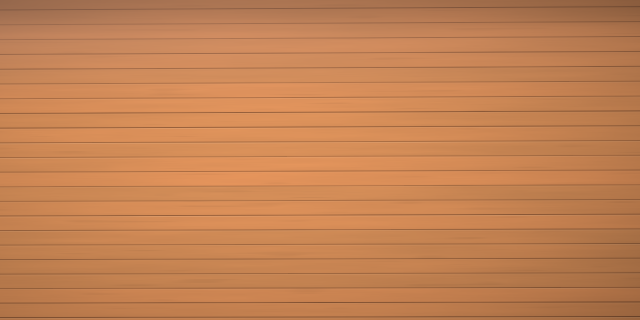
A Shadertoy shader for this texture:

```glsl
// Wall of about 22 horizontal timber boards, slightly out of level, under soft light.
// Board rows come from a sheared, gently compressed vertical coordinate; each gets a
// hashed tone, stretched-noise grain, and a thin dark seam with a pale lip below it.

float hash(vec2 p) {
    p = fract(p * vec2(0.1031, 0.1137));
    p += dot(p, p.yx + 33.33);
    return fract((p.x + p.y) * p.x * 17.3);
}

float noise(vec2 p) {
    vec2 cell = floor(p), f = fract(p);
    f = f * f * (3.0 - 2.0 * f);
    return mix(mix(hash(cell), hash(cell + vec2(1, 0)), f.x),
               mix(hash(cell + vec2(0, 1)), hash(cell + vec2(1, 1)), f.x), f.y);
}

// Antialiased coverage of a band of given half width
float band(float dist, float halfWidth, float pixel) {
    return clamp((halfWidth - abs(dist)) / pixel + 0.5, 0.0, 1.0)
         * min(1.0, 2.0 * halfWidth / pixel);
}

// Row number: seam k lies at start + pitch * k - squeeze * k * k
float rowAt(vec2 uv) {
    float fall = uv.y - mix(0.0311, 0.0207, uv.x);
    float pitch = mix(0.04642, 0.04676, uv.x);
    float squeeze = 0.000031;
    return 2.0 * fall / (pitch + sqrt(pitch * pitch - 4.0 * squeeze * fall));
}

void mainImage(out vec4 fragColor, in vec2 fragCoord) {
    vec2 uv = fragCoord / iResolution.xy;
    uv.y = 1.0 - uv.y; // measured downward from the top edge

    float row = rowAt(uv);
    float board = floor(row) + 5.0;
    float seam = floor(row + 0.5) + 5.0;
    float seamDist = fract(row + 0.5) - 0.5;
    float pixel = 21.8 / iResolution.y;

    // Board tone: orange to brown, drifting along the length
    float tone = 0.65 * hash(vec2(board, 7.0))
               + 0.35 * noise(vec2(uv.x * 5.0 + board * 13.7, board * 3.0));
    vec3 color = mix(vec3(0.825, 0.555, 0.345), vec3(0.915, 0.59, 0.365), tone);

    // Grain: fine fibres, broad streaks and rare dark figure
    vec2 along = vec2(uv.x + board * 1.73, row);
    float fibre = noise(along * vec2(28.0, 13.0)) - 0.5;
    float streak = noise(along * vec2(7.0, 3.5) + 40.0) - 0.5;
    float figure = smoothstep(0.8, 1.0, noise(along * vec2(9.0, 5.0) + 90.0));
    color *= 1.0 + 0.014 * fibre + 0.03 * streak - 0.04 * figure;

    // Slight rounding across each board
    color *= 1.0 - 0.015 * smoothstep(0.3, 0.5, abs(fract(row) - 0.5));

    // Seam shadow and lit lip, each uneven from row to row and along the row
    float wear = noise(vec2(uv.x * 9.0 + seam * 5.3, seam));
    float shade = mix(0.45, 0.8, hash(vec2(seam, 19.0))) * mix(0.75, 1.0, wear);
    float glint = mix(0.1, 0.55, hash(vec2(seam, 31.0))) * mix(0.5, 1.0, wear)
                * smoothstep(0.0, 0.5, uv.y);
    color = mix(color, vec3(0.94, 0.72, 0.54), glint * band(seamDist - 0.07, 0.03, pixel));
    color = mix(color, vec3(0.40, 0.24, 0.15), shade * band(seamDist, 0.03, pixel));

    // Light pool left of centre, darker right side and top edge
    vec2 offset = (uv - vec2(0.4, 0.4)) / 0.6;
    float light = 1.0 - 0.18 * offset.x * offset.x - 0.14 * offset.y * offset.y
                - 0.13 * smoothstep(0.13, 0.0, uv.y);
    color *= light;

    // Greyish haze toward the upper left
    float haze = 0.55 * smoothstep(0.4, 0.0, uv.y) * (1.0 - 0.6 * uv.x);
    color = mix(color, vec3(0.74, 0.54, 0.45) * light, haze);

    fragColor = vec4(color, 1.0);
}
```
